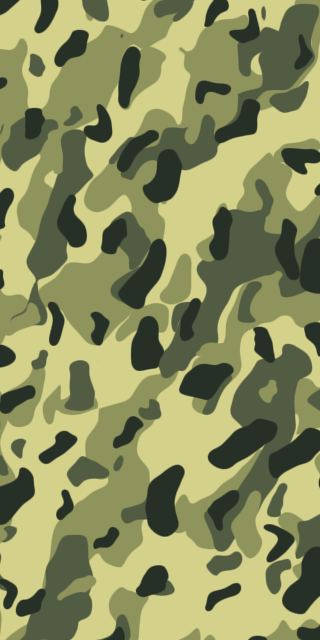
Write a WebGL 2 fragment shader that draws this pattern.

```glsl
#version 300 es
precision highp float;
// Woodland camouflage: cream ground, olive and moss regions cut from stretched
// gradient noise, then scattered bent blobs in olive, moss and near-black.
// Everything leans to the right along one tilted grain and shares a soft warp.

#define CREAM vec3(0.83, 0.82, 0.54)
#define OLIVE vec3(0.56, 0.58, 0.36)
#define MOSS vec3(0.32, 0.36, 0.26)
#define DARK vec3(0.15, 0.19, 0.15)
#define TILT 0.49          // lean of the grain from vertical, radians
#define WARP 0.055         // wobble of the outlines, canvas widths
#define OLIVE_LEVEL 0.24   // region thresholds, in standard deviations
#define MOSS_LEVEL 0.84
#define BLOB_RADIUS 0.029  // half thickness of a blob
#define BLOB_ARM 0.055     // length of each of its two arms

uniform vec2 u_resolution;
out vec4 fragColor;

// Three random values in 0..1 for a lattice cell
vec3 hash(vec2 cell, float seed) {
  uvec3 v = uvec3(ivec3(vec3(cell, seed))) * 1664525u + 1013904223u;
  for (int i = 0; i < 2; i++) {
    v.x += v.y * v.z;
    v.y += v.z * v.x;
    v.z += v.x * v.y;
    v ^= v >> 16u;
  }
  return vec3(v >> 8u) / 16777216.0;
}

vec2 direction(float angle) { return vec2(cos(angle), sin(angle)); }

float cornerSlope(vec2 cell, vec2 corner, vec2 f, float seed) {
  float angle = 6.28318 * hash(cell + corner, seed).x;
  return dot(direction(angle), f - corner);
}

float gradientNoise(vec2 p, float seed) {
  vec2 cell = floor(p), f = p - cell;
  vec2 u = f * f * f * (f * (f * 6.0 - 15.0) + 10.0);
  float low = mix(cornerSlope(cell, vec2(0, 0), f, seed),
                  cornerSlope(cell, vec2(1, 0), f, seed), u.x);
  float high = mix(cornerSlope(cell, vec2(0, 1), f, seed),
                   cornerSlope(cell, vec2(1, 1), f, seed), u.x);
  return mix(low, high, u.y);
}

// Two octaves, scaled to a standard deviation of about one
float regionNoise(vec2 p, float seed) {
  float n = gradientNoise(p, seed) + 0.35 * gradientNoise(p * 2.0 + 0.37, seed + 1.0);
  return n / 0.2285;
}

float smoothUnion(float a, float b, float k) {
  float h = max(k - abs(a - b), 0.0) / k;
  return min(a, b) - 0.25 * k * h * h;
}

// Arm from the origin to tip, its radius changing along the way
float taperedArm(vec2 p, vec2 tip, float rootRadius, float tipRadius) {
  float t = clamp(dot(p, tip) / dot(tip, tip), 0.0, 1.0);
  return length(p - tip * t) - mix(rootRadius, tipRadius, t);
}

// Signed distance to bent two-armed blobs on a jittered, staggered grid
float blobs(vec2 p, float spacing, float size, float seed) {
  vec2 cellSize = spacing * vec2(1.0, 1.57);
  float nearest = 1.0;
  float row = floor(p.y / cellSize.y);
  for (int j = -1; j <= 1; j++) {
    float y = row + float(j);
    float stagger = 0.5 * mod(y, 2.0);
    float column = floor(p.x / cellSize.x - stagger);
    for (int i = -1; i <= 1; i++) {
      vec2 cell = vec2(column + float(i), y);
      vec3 place = hash(cell, seed), form = hash(cell, seed + 1.0);
      vec2 center = (cell + vec2(stagger, 0.0) + 0.5 + 0.5 * (place.xy - 0.5)) * cellSize;
      float scale = size * (0.65 + 0.85 * place.z * place.z);
      float angle = 1.5708 + 1.3 * (form.x - 0.5);
      float bend = 1.3 * (form.y - 0.5);
      float radius = BLOB_RADIUS * scale, arm = BLOB_ARM * scale;
      float swell = 0.6 * (form.z - 0.5);
      vec2 q = p - center;
      float upper = taperedArm(q, arm * direction(angle + bend), radius, radius * (1.0 + swell));
      float lower = taperedArm(q, -arm * direction(angle - bend), radius, radius * (1.0 - swell));
      nearest = min(nearest, smoothUnion(upper, lower, 0.02 * scale));
    }
  }
  return nearest;
}

// Antialiased coverage where the field is negative
float inside(float field) {
  float w = max(fwidth(field), 1e-5);
  return 1.0 - smoothstep(-0.8 * w, 0.8 * w, field);
}

void main() {
  vec2 uv = gl_FragCoord.xy / u_resolution.x;

  // Turn the canvas so that y runs along the grain, then wobble it
  vec2 p = mat2(cos(TILT), sin(TILT), -sin(TILT), cos(TILT)) * uv;
  p += WARP * vec2(gradientNoise(p * 8.0, 11.0), gradientNoise(p * 8.0, 12.0));

  // Large regions, then scattered blobs from light to dark
  vec3 color = CREAM;
  color = mix(color, OLIVE, inside(OLIVE_LEVEL - regionNoise(p * vec2(6.0, 3.0), 21.0)));
  color = mix(color, MOSS, inside(MOSS_LEVEL - regionNoise(p * vec2(5.5, 3.2), 31.0)));
  color = mix(color, OLIVE, inside(blobs(p, 0.26, 0.85, 41.0)));
  color = mix(color, MOSS, inside(blobs(p, 0.226, 0.8, 51.0)));
  color = mix(color, DARK, inside(blobs(p, 0.175, 1.0, 61.0)));
  fragColor = vec4(color, 1.0);
}
```
